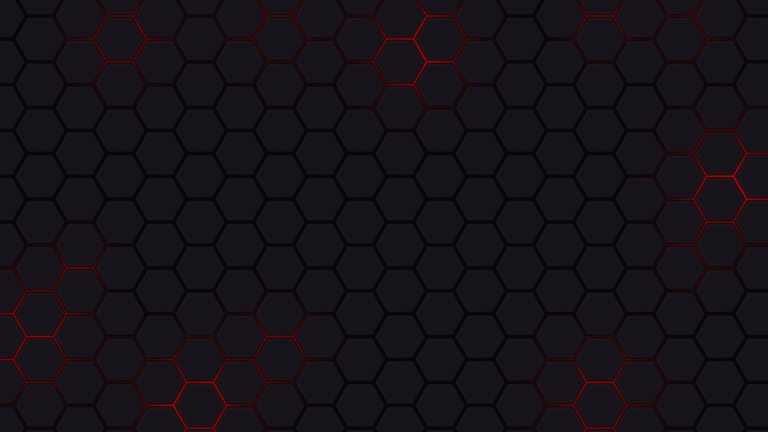
A WebGL 2 fragment shader for this pattern:

```glsl
#version 300 es
precision highp float;
// Dark honeycomb of flat-topped tiles parted by recessed, near-black seams.
// Two offset grids give the nearest tile and its edge distance; soft spots
// of heat, broken up by value noise, make some of the seams glow red.

uniform vec2 u_resolution;
out vec4 fragColor;

// Lengths are in units of the canvas height.
const float COLUMN_STEP = 0.0926;
const float ROW_STRETCH = 1.0085;
const vec2 FIRST_CENTRE = vec2(0.0926, 0.910);
const float SEAM_HALF_WIDTH = 0.0042;

const vec3 TILE_COLOUR = vec3(0.090, 0.073, 0.100);
const vec3 SEAM_COLOUR = vec3(0.020, 0.028, 0.036);
const vec3 RIM_LIGHT = vec3(0.022, 0.024, 0.026);
const vec3 GLOW_COLOUR = vec3(0.640, 0.015, 0.000);

// Heat spots: centre x, centre y, radius, strength.
const int SPOT_COUNT = 12;
const vec4 SPOTS[SPOT_COUNT] = vec4[](
  vec4(0.28, 0.91, 0.11, 0.60), vec4(0.64, 0.95, 0.13, 0.40),
  vec4(0.97, 0.88, 0.12, 0.95), vec4(1.39, 0.95, 0.08, 0.55),
  vec4(1.60, 0.94, 0.09, 0.50), vec4(1.69, 0.58, 0.13, 0.95),
  vec4(1.60, 0.39, 0.08, 0.30), vec4(0.07, 0.23, 0.13, 0.85),
  vec4(0.19, 0.39, 0.07, 0.40), vec4(0.45, 0.07, 0.13, 0.90),
  vec4(0.65, 0.20, 0.09, 0.55), vec4(1.39, 0.08, 0.13, 0.75));

float hash(vec2 p) {
  vec3 q = fract(vec3(p.xyx) * 0.1031);
  q += dot(q, q.yzx + 33.33);
  return fract((q.x + q.y) * q.z);
}

float valueNoise(vec2 p) {
  vec2 cell = floor(p);
  vec2 f = fract(p);
  f = f * f * (3.0 - 2.0 * f);
  float low = mix(hash(cell), hash(cell + vec2(1.0, 0.0)), f.x);
  float high = mix(hash(cell + vec2(0.0, 1.0)), hash(cell + 1.0), f.x);
  return mix(low, high, f.y);
}

// Offset from the centre of the nearest tile.
vec2 tileOffset(vec2 p, vec2 pitch) {
  vec2 a = (fract(p / pitch + 0.5) - 0.5) * pitch;
  vec2 b = (fract(p / pitch) - 0.5) * pitch;
  return dot(a, a) < dot(b, b) ? a : b;
}

// Distance inward from the tile boundary.
float edgeDistance(vec2 offset, float apothem) {
  vec2 q = abs(offset);
  return apothem - max(q.y, dot(q, vec2(0.8660, 0.5)));
}

float heatAt(vec2 p) {
  float heat = 0.0;
  for (int i = 0; i < SPOT_COUNT; i++) {
    vec2 away = (p - SPOTS[i].xy) / SPOTS[i].z;
    heat += SPOTS[i].w * exp(-dot(away, away));
  }
  return min(heat, 1.0) * mix(0.7, 1.15, valueNoise(p * 16.0));
}

// Gaussian line that keeps its total light when thinner than a pixel.
float softLine(float d, float width, float pixel) {
  float wide = sqrt(width * width + 0.25 * pixel * pixel);
  return width / wide * exp(-d * d / (wide * wide));
}

void main() {
  float pixel = 1.0 / u_resolution.y;
  vec2 p = gl_FragCoord.xy * pixel;

  // Honeycomb
  vec2 pitch = COLUMN_STEP * vec2(2.0, 1.154701);
  vec2 offset = tileOffset((p - FIRST_CENTRE) * vec2(1.0, ROW_STRETCH), pitch);
  float d = edgeDistance(offset, 0.5 * pitch.y);

  // Tile face, seam and faint bevel
  float blur = max(0.0018, 0.7 * pixel);
  float face = smoothstep(SEAM_HALF_WIDTH - blur, SEAM_HALF_WIDTH + blur, d);
  vec3 colour = mix(SEAM_COLOUR, TILE_COLOUR, face);
  float facing = dot(normalize(offset + 1e-5), vec2(-0.8, 0.6));
  float rim = softLine(d - 0.0072, 0.0014, pixel);
  colour += RIM_LIGHT * rim * (0.45 + 0.45 * facing);

  // Hot seam core with a narrow halo
  float heat = heatAt(p);
  float glow = softLine(d, 0.0022, pixel) + 0.22 * exp(-d / 0.0045);
  colour += GLOW_COLOUR * heat * glow;

  fragColor = vec4(colour, 1.0);
}
```
